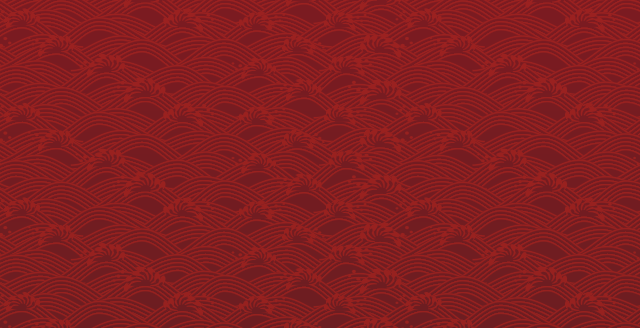
Reproduce this pattern procedurally as a Shadertoy shader.

```glsl
const vec2 CELL = vec2(0.2449, 0.03603); // hill spacing, in canvas heights
const vec2 PERIOD = vec2(5.0, 8.0);      // hills and rows before the pattern repeats
const vec2 SHIFT = vec2(0.064, -0.077);
const float HILL_REACH = 0.205;
const float LINE_STEP = 0.0119;
const float LINE_WIDTH = 0.0053;

vec3 hash32(vec2 cell) {
    vec3 h = fract(cell.xyx * vec3(0.1031, 0.1030, 0.0973) + 0.17);
    h += dot(h, h.yxz + 33.33);
    return fract((h.xxy + h.yzz) * h.zyx);
}

float cover(float dist, float pixel) {
    return clamp(0.5 - dist / pixel, 0.0, 1.0);
}

vec2 rotate(vec2 p, float angle) {
    float c = cos(angle), s = sin(angle);
    return vec2(c * p.x - s * p.y, s * p.x + c * p.y);
}

// Lopsided bell hill: x is depth below its outline, y is its side limit
vec2 hillDepth(vec2 p, float height, float skew) {
    float reach = HILL_REACH * (1.0 + skew * sign(p.x));
    float phase = 3.14159 * clamp(p.x / reach, -1.0, 1.0);
    float top = height * (0.5 + 0.5 * cos(phase));
    float slope = 0.5 * height * 3.14159 / reach * sin(phase);
    return vec2((top - p.y) / sqrt(1.0 + slope * slope), abs(p.x) - reach);
}

// Parallel contour lines that stop at a plain core
float contourLines(float depth, float count, float pixel) {
    float n = clamp(floor(depth / LINE_STEP), 0.0, count - 1.0);
    float offset = abs(depth - n * LINE_STEP - 0.5 * LINE_WIDTH);
    return cover(offset - 0.5 * LINE_WIDTH, pixel);
}

// One tapering foam finger ending in a hooked curl
float foamFinger(vec2 p, float angle, float reach) {
    vec2 dir = vec2(cos(angle), sin(angle));
    vec2 side = vec2(-dir.y, dir.x);
    float t = clamp((dot(p, dir) - 0.3) / (reach - 0.3), 0.0, 1.0);
    float stem = length(p - dir * mix(0.3, reach, t)) - mix(0.03, 0.1, t);
    vec2 tip = dir * reach;
    float curl = length(p - tip) - 0.22;
    float hook = length(p - tip - side * 0.12 + dir * 0.1) - 0.11;
    return max(min(stem, curl), -hook);
}

// Fan of swirling fingers with spray drops beside it
float foamDistance(vec2 p, vec3 seed) {
    vec2 swirled = rotate(p, length(p));
    float d = 1e3;
    for (int i = 0; i < 7; i++) {
        float k = float(i);
        float reach = 0.7 + 0.24 * fract(seed.y * 7.0 + k * 0.618);
        d = min(d, foamFinger(swirled, 0.8 + 0.5 * k, reach));
    }
    for (int i = 0; i < 3; i++) {
        float k = float(i);
        vec2 drop = vec2(1.15 + 0.22 * k, 0.2 + 0.7 * fract(seed.z * 5.0 + k * 0.618));
        d = min(d, length(p - drop) - 0.11 + 0.015 * k);
    }
    return d;
}

// Every other row has crests: always in two columns, now and then in the rest
bool hasCrest(vec2 id) {
    float tier = 0.5 * id.y;
    float start = floor(0.5 * tier);
    bool inColumn = id.x > 2.5 || mod(id.x - start, 2.0 + abs(tier - 1.0)) < 0.5;
    return inColumn && fract(tier) < 0.25;
}

// Paints one hill, and its foam crest if it has one, over the ink below
float paintHill(float ink, vec2 p, float height, vec3 seed, bool crested, float pixel) {
    vec2 hill = hillDepth(p, height, 0.3 * (seed.z - 0.5));
    float inside = cover(max(-hill.x, hill.y), pixel);
    float count = 4.0 + floor(2.0 * seed.x);
    ink = mix(ink, contourLines(hill.x, count, pixel), inside);

    if (crested) {
        float size = mix(0.048, 0.065, seed.x);
        vec2 q = (p - vec2(0.0, height - 0.5 * size)) / size;
        q *= vec2(seed.z < 0.5 ? -1.0 : 1.0, 1.2);
        if (length(q) < 2.2) {
            float backing = max(length(q) - 0.85, -q.y - 0.12);
            ink *= 1.0 - cover(backing * size, pixel);
            ink = max(ink, cover(foamDistance(q, seed) * size, pixel));
        }
    }
    return ink;
}

// Overlapping rows in a zigzag stagger, painted from the farthest to the nearest
float waveInk(vec2 p, float pixel) {
    float ink = 0.0;
    float firstRow = floor(p.y / CELL.y);
    for (int i = 3; i >= -5; i--) {
        float row = firstRow + float(i);
        float stagger = 0.25 * abs(mod(row, 4.0) - 2.0);
        float nearest = round(p.x / CELL.x - stagger);
        float order = mod(row, 4.0) < 1.5 ? 1.0 : -1.0;
        for (int j = -1; j <= 1; j++) {
            float column = nearest + float(j) * order;
            vec2 id = mod(vec2(column, row), PERIOD);
            vec3 seed = hash32(id + 3.0);
            vec2 base = vec2(column + stagger, row) * CELL;
            base.x += (seed.y - 0.5) * 0.035;
            float height = mix(0.084, 0.1, seed.y) - 0.022 * mod(row, 2.0);
            ink = paintHill(ink, p - base, height, seed, hasCrest(id), pixel);
        }
    }
    return ink;
}

void mainImage(out vec4 fragColor, in vec2 fragCoord) {
    float pixel = 1.0 / iResolution.y;
    vec2 p = fragCoord * pixel;
    float ink = waveInk(p - SHIFT, 1.25 * pixel);
    vec3 ground = mix(vec3(0.425, 0.115, 0.13), vec3(0.485, 0.105, 0.13), p.y);
    vec3 line = mix(vec3(0.59, 0.13, 0.12), vec3(0.61, 0.13, 0.125), p.y);
    fragColor = vec4(mix(ground, line, ink), 1.0);
}
```
